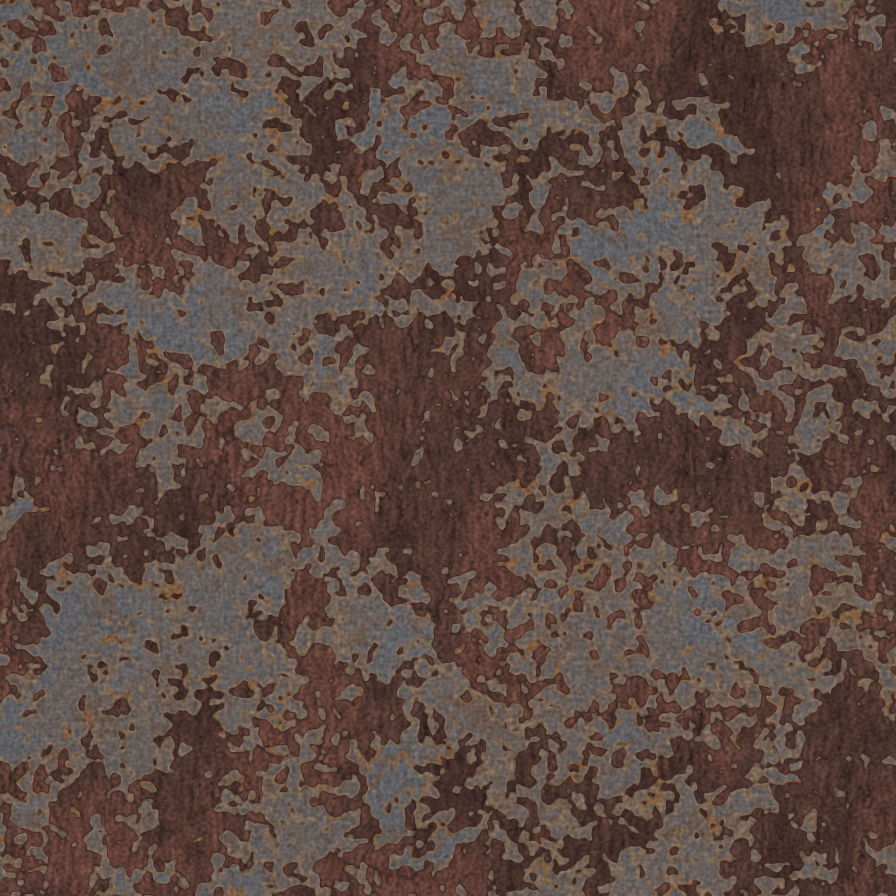
Reproduce this texture procedurally as a Shadertoy shader.

```glsl
#define PAINT_BIAS 0.01
#define PATCH_SCALE 4.6
#define CHIP_SCALE 70.0
#define RIM_WIDTH 0.20
#define SHADOW_WIDTH 0.15
#define PAINT_GREY vec3(0.402, 0.368, 0.355)
#define PAINT_BLUE vec3(0.375, 0.372, 0.385)
#define RIM_LIGHT vec3(0.490, 0.405, 0.330)
#define RIM_BROWN vec3(0.410, 0.325, 0.270)
#define RUST_RED vec3(0.370, 0.242, 0.210)
#define RUST_BROWN vec3(0.308, 0.212, 0.185)
#define RUST_DARK vec3(0.232, 0.155, 0.143)

vec2 hash22(vec2 p) {
    vec3 q = fract(p.xyx * vec3(0.1031, 0.1030, 0.0973));
    q += dot(q, q.yzx + 33.33);
    return fract((q.xx + q.yz) * q.zy);
}

float cornerSlope(vec2 cell, vec2 offset) {
    return dot(hash22(cell) * 2.0 - 1.0, offset);
}

// Gradient noise, centred on zero
float noise(vec2 p) {
    p += 137.31;
    vec2 i = floor(p), f = fract(p);
    vec2 u = f * f * f * (f * (f * 6.0 - 15.0) + 10.0);
    vec2 e = vec2(1.0, 0.0);
    float low = mix(cornerSlope(i, f), cornerSlope(i + e.xy, f - e.xy), u.x);
    float high = mix(cornerSlope(i + e.yx, f - e.yx), cornerSlope(i + e.xx, f - e.xx), u.x);
    return 1.4 * mix(low, high, u.y);
}

vec2 turn(vec2 p) {
    return mat2(0.8, 0.6, -0.6, 0.8) * p;
}

// Positive where paint survives, negative where it has flaked off
float paintField(vec2 uv) {
    vec2 p = uv + 0.005 * vec2(noise(uv * 31.0), noise(uv * 31.0 + 51.7));
    float field = PAINT_BIAS;
    float scale = PATCH_SCALE;
    float weight = 0.60;
    for (int i = 0; i < 4; i++) {
        field += weight * noise(p * scale + float(i) * 17.3);
        p = turn(p);
        scale *= 2.1;
        weight *= 0.94;
    }
    field += 0.60 * noise(p * CHIP_SCALE + 7.7);
    field += 0.22 * noise(turn(p) * CHIP_SCALE * 1.8 + 3.1);
    return field;
}

// Bare metal with upright streaks and thin cracks
vec3 rustColor(vec2 uv, float field) {
    float tone = noise(uv * vec2(6.5, 4.0) + 23.0) + 0.6 * noise(uv * vec2(30.0, 9.0) + 9.0);
    vec3 color = mix(RUST_BROWN, RUST_RED, smoothstep(-0.08, 0.36, tone));
    color = mix(color, RUST_DARK, 0.6 * smoothstep(0.08, 0.45, -tone));

    vec2 bent = uv + vec2(0.005 * noise(uv * 36.0), 0.0);
    float streak = noise(bent * vec2(160.0, 45.0)) + noise(turn(uv) * 225.0);
    float crack = 1.0 - smoothstep(0.0, 0.08, abs(noise(bent * vec2(75.0, 24.0) + 4.0)));
    crack *= smoothstep(0.0, 0.3, noise(uv * 17.0 + 61.0));
    color *= 1.02 + 0.31 * streak - 0.22 * crack;

    float shadow = smoothstep(-SHADOW_WIDTH, -0.02, field);
    return mix(color, RUST_DARK * (1.0 + 0.2 * streak), 0.75 * shadow);
}

// Weathered coat with stains, fine grain and a corroded rim
vec3 paintColor(vec2 uv, float field) {
    float blueTone = noise(uv * 7.0 + 71.0) + 0.6 * noise(uv * 23.0 + 13.0);
    vec3 color = mix(PAINT_GREY, PAINT_BLUE, smoothstep(0.0, 0.45, blueTone));

    float stain = noise(uv * 16.0 + 31.0) + 0.9 * noise(uv * 60.0 + 5.0);
    color = mix(color, RIM_BROWN, 0.65 * smoothstep(0.12, 0.50, stain));

    float ragged = field + 0.11 * noise(uv * 95.0 + 19.0);
    float rim = 1.0 - smoothstep(RIM_WIDTH * 0.65, RIM_WIDTH * 1.3, ragged);
    vec3 rimColor = mix(RIM_BROWN, RIM_LIGHT, smoothstep(0.0, RIM_WIDTH * 0.5, ragged));
    float ochre = smoothstep(0.15, 0.45, noise(uv * 33.0 + 83.0));
    rimColor = mix(rimColor, rimColor * vec3(1.06, 0.92, 0.74), ochre);
    color = mix(color, rimColor, 0.9 * rim);

    float grain = noise(uv * 235.0) + 0.6 * noise(turn(uv) * 130.0);
    float weave = noise(uv * vec2(50.0, 230.0)) + noise(uv * vec2(230.0, 50.0));
    return color * (1.0 + 0.22 * grain + 0.08 * weave);
}

void mainImage(out vec4 fragColor, in vec2 fragCoord) {
    vec2 uv = fragCoord / iResolution.y;
    float field = paintField(uv);
    float edge = max(0.5 * fwidth(field), 0.01);
    float painted = smoothstep(-edge, edge, field);
    vec3 color = mix(rustColor(uv, field), paintColor(uv, field), painted);
    color *= 1.0 + 0.05 * noise(uv * 3.0 + 47.0);
    fragColor = vec4(clamp(color, 0.0, 1.0), 1.0);
}
```
